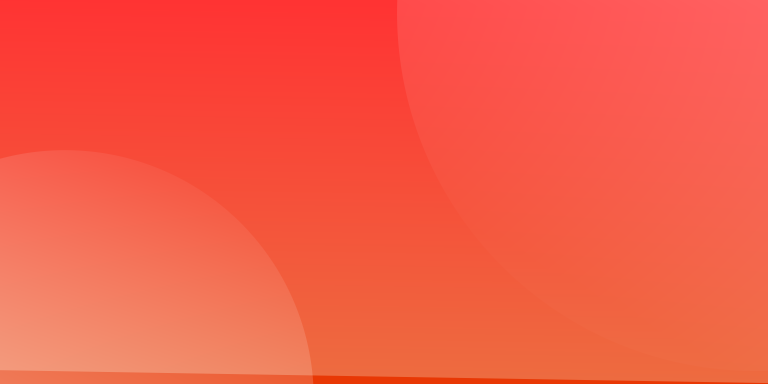
Write a Shadertoy shader that draws this background.

```glsl
// A warm backdrop: a slightly tilted red-to-orange gradient panel above a thin
// vermilion base strip, overlaid with two large translucent white discs.
// Discs are distance functions; their opacity varies along a linear ramp.

// Anti-aliased coverage: 1 inside (negative distance), 0 outside.
float coverage(float signedDistance) {
    return clamp(0.5 - signedDistance * iResolution.y, 0.0, 1.0);
}

float discDistance(vec2 p, vec2 center, float radius) {
    return length(p - center) - radius;
}

void mainImage(out vec4 fragColor, in vec2 fragCoord) {
    // Canvas height is one unit, so x runs from 0 to 2.
    vec2 p = fragCoord / iResolution.y;

    // Tilted gradient panel over the base strip
    float aboveStrip = p.y - 0.036 + 0.0168 * p.x;
    vec3 panel = mix(vec3(0.93, 0.42, 0.25), vec3(1.0, 0.2, 0.2),
                     clamp(aboveStrip / 0.97, 0.0, 1.0));
    vec3 color = mix(vec3(0.91, 0.22, 0.02), panel, coverage(-aboveStrip));

    // Upper right disc, brightest in its top right corner
    float rightGlow = clamp(0.23 - 0.208 * (1.0 - p.y) - 0.115 * (2.0 - p.x), 0.018, 0.23);
    float rightDisc = coverage(discDistance(p, vec2(1.966, 0.966), 0.932));
    color = mix(color, vec3(1.0), rightGlow * rightDisc);

    // Lower left disc, brightest in its bottom left corner
    float leftGlow = clamp(0.33 - 0.35 * p.y - 0.19 * p.x, 0.02, 0.33);
    float leftDisc = coverage(discDistance(p, vec2(0.169, -0.039), 0.648));
    color = mix(color, vec3(1.0), leftGlow * leftDisc);

    fragColor = vec4(color, 1.0);
}
```
